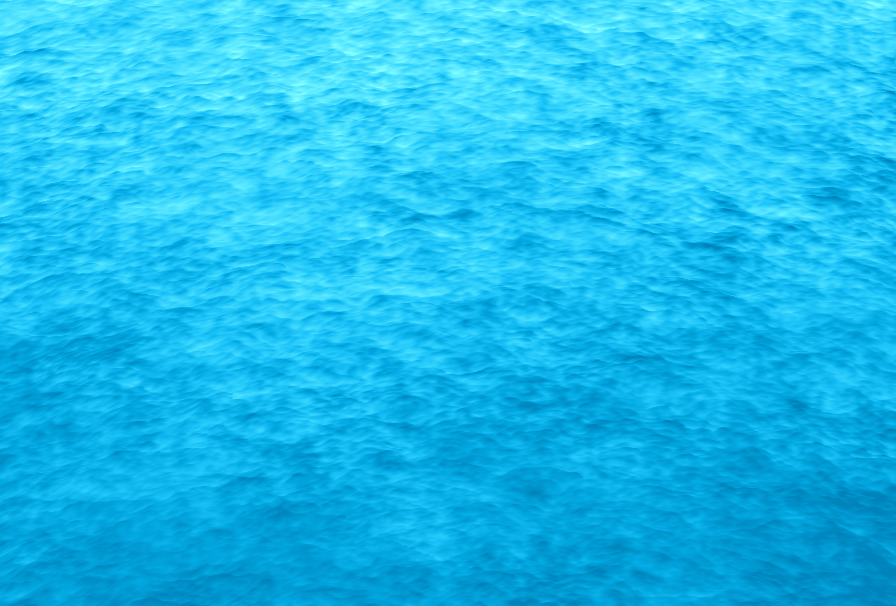
Give the GLSL for this texture, as a Shadertoy shader.

```glsl
// Draws a bright blue sea surface seen from above, with wind ripples and pale crests.

vec2 randomDirection(vec2 cell) {
    vec3 h = fract(vec3(cell.xyx) * vec3(0.1031, 0.1030, 0.0973));
    h += dot(h, h.yzx + 33.33);
    float angle = 6.2832 * fract((h.x + h.y) * h.z);
    return vec2(cos(angle), sin(angle));
}

float gradientNoise(vec2 p) {
    vec2 i = floor(p), f = fract(p);
    vec2 u = f * f * f * (f * (f * 6.0 - 15.0) + 10.0);
    vec2 e = vec2(0.0, 1.0);
    float low = mix(dot(randomDirection(i), f),
                    dot(randomDirection(i + e.yx), f - e.yx), u.x);
    float high = mix(dot(randomDirection(i + e.xy), f - e.xy),
                     dot(randomDirection(i + e.yy), f - e.yy), u.x);
    return mix(low, high, u.y);
}

// One wave layer: shifting the lookup by its own height steepens the near face.
float steepWave(vec2 q) {
    float height = gradientNoise(q);
    return gradientNoise(q + vec2(0.15, 0.55) * height);
}

// Layered ripples: steep humps plus sharp ridges, each layer tilted a little.
float ripples(vec2 p) {
    float sum = 0.0, amplitude = 1.0, tilt = 0.15;
    for (int i = 0; i < 4; i++) {
        vec2 q = vec2(p.x, p.y + tilt * p.x) * vec2(10.0, 30.0);
        q.y += 0.35 * sum;
        float ridge = 0.19 - abs(gradientNoise(q * 0.9 + 17.3));
        sum += amplitude * (steepWave(q) + 0.7 * ridge);
        p = p * 1.75 + vec2(3.7, 8.1);
        amplitude *= 0.92;
        tilt = -tilt;
    }
    return sum;
}

// Sparse wave fronts: a bright edge fading upward, with a dark face below it.
float fronts(vec2 q) {
    float height = gradientNoise(q);
    float slope = gradientNoise(q + vec2(0.0, 0.3)) - height;
    float lit = exp(-11.0 * max(height, 0.0));
    float shade = -0.7 * exp(9.0 * min(height, 0.0));
    return mix(shade, lit, smoothstep(-0.05, 0.05, height)) * smoothstep(0.08, 0.3, slope);
}

// Tone 0 is deep water, tone 5 is the brightest glint.
vec3 seaColor(float tone) {
    vec3 ramp[6] = vec3[6](
        vec3(0.00, 0.56, 0.78), vec3(0.01, 0.66, 0.88), vec3(0.10, 0.76, 0.97),
        vec3(0.23, 0.84, 0.99), vec3(0.34, 0.90, 1.00), vec3(0.45, 0.96, 1.00));
    tone = clamp(tone, -0.5, 5.8);
    int i = int(clamp(floor(tone), 0.0, 4.0));
    return clamp(mix(ramp[i], ramp[i + 1], tone - float(i)), 0.0, 1.0);
}

void mainImage(out vec4 fragColor, in vec2 fragCoord) {
    vec2 uv = fragCoord / iResolution.y;
    float side = uv.x - 0.5 * iResolution.x / iResolution.y;

    // Wave fronts fan out: rising on the left, falling on the right.
    vec2 p = vec2(side, uv.y * (0.88 + 0.16 * uv.y) + 0.13 * side * side) + 5.0;
    p += 0.012 * vec2(gradientNoise(p * vec2(7.0, 13.0)),
                      gradientNoise(p * vec2(8.0, 15.0) + 9.0));
    vec2 swell = p + vec2(0.0, 0.15 * side * side);

    // Broad light: brighter far away, dimmer at the sides.
    float tone = 0.4 + 3.2 * uv.y - 0.8 * side * side - 0.3 * side;
    tone += 0.8 * gradientNoise(swell * vec2(2.2, 5.0) + 2.0);
    tone += 0.8 * gradientNoise(swell * vec2(4.5, 13.0) + 6.0);

    // Ripples and fronts, stronger toward the top and in gusts.
    float gust = 1.0 + 0.5 * gradientNoise(p * vec2(3.0, 5.0) + 30.0);
    float contrast = gust * mix(0.6, 1.25, smoothstep(0.0, 0.9, uv.y));
    float chop = ripples(p);
    float edges = fronts((swell + 0.006 * chop) * vec2(4.0, 14.0))
                + fronts((p + 0.004 * chop) * vec2(9.0, 30.0) + 3.0)
                + fronts((p + 0.002 * chop) * vec2(17.0, 52.0) + 8.0);
    tone += contrast * (1.45 * chop + 0.95 * edges);

    fragColor = vec4(seaColor(tone), 1.0);
}
```
